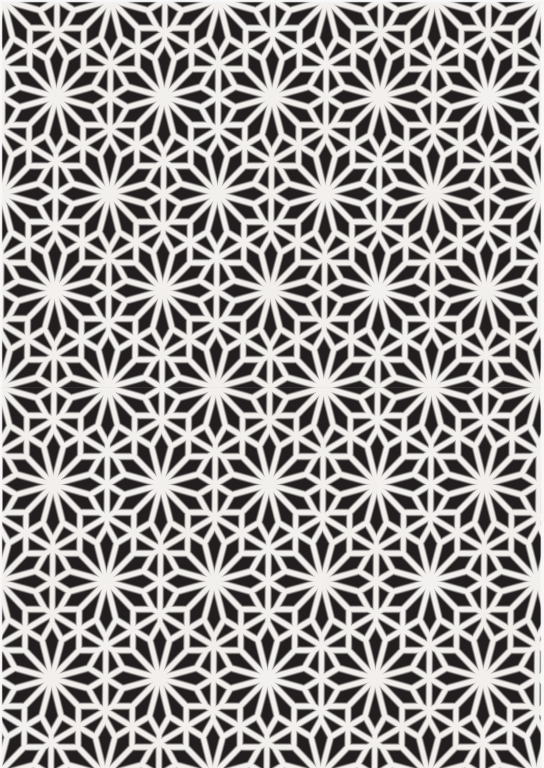
Give the GLSL for this pattern, as a Shadertoy shader.

```glsl
// Pale lattice of twelve-rayed stars in hexagonal cells over near-black ground.
#define PITCH 0.1983                  // star spacing, in canvas widths
#define STRETCH 1.037                 // vertical stretch of the hexagons
#define ORIGIN vec2(0.3967, 0.6993)   // centre of one star
#define SHEAR 0.008                   // sideways drift of the rows
#define HALF_LINE 0.028               // half line width, in cell units
#define SOFTNESS 0.014                // edge blur, in cell units
#define PAPER vec3(0.95, 0.94, 0.93)
#define INK vec3(0.135, 0.118, 0.12)
#define MARGIN 0.004                  // unprinted border, in canvas widths
#define SEAM 0.07                     // strength of the faint fold

const float PI = 3.14159265;
const float ROOT3 = 1.7320508;

float segmentDistance(vec2 p, vec2 a, vec2 b) {
    vec2 ab = b - a;
    return length(p - a - ab * clamp(dot(p - a, ab) / dot(ab, ab), 0.0, 1.0));
}

// Offset from the nearest star centre; centres are one unit apart.
vec2 hexCell(vec2 p) {
    vec2 period = vec2(1.0, ROOT3);
    vec2 a = p - period * round(p / period);
    vec2 b = p - period * (floor(p / period) + 0.5);
    return dot(a, a) < dot(b, b) ? a : b;
}

// Mirror the plane into one wedge of a rosette with the given sector angle.
vec2 foldSector(vec2 p, float sector) {
    float angle = atan(p.y, p.x + step(length(p), 1e-6));
    angle = abs(angle - sector * round(angle / sector));
    return length(p) * vec2(cos(angle), sin(angle));
}

// Distance to the centre line of the nearest bar.
float latticeDistance(vec2 p) {
    vec2 wedge = foldSector(p, PI / 6.0);
    vec2 sixth = foldSector(p, PI / 3.0);
    vec2 tip = vec2(0.5, 0.0);
    vec2 fork = 0.5 * sqrt(0.5) * vec2(cos(PI / 12.0), sin(PI / 12.0));
    vec2 corner = vec2(0.5, 0.5 / ROOT3);

    float rays = segmentDistance(wedge, vec2(0.0), fork);
    float petals = segmentDistance(wedge, fork, tip);
    float border = abs(0.5 - sixth.x);
    float spokes = segmentDistance(sixth, corner * 0.5 * ROOT3, corner);
    return min(min(rays, petals), min(border, spokes));
}

void mainImage(out vec4 fragColor, in vec2 fragCoord) {
    vec2 uv = fragCoord / iResolution.x;
    vec2 size = vec2(1.0, iResolution.y / iResolution.x);
    float pixel = 1.0 / iResolution.x;

    // Star lattice
    vec2 p = uv - ORIGIN;
    p.x -= SHEAR * p.y;
    vec2 cell = hexCell(p / (PITCH * vec2(1.0, STRETCH)));
    float blur = max(SOFTNESS, pixel / PITCH);
    float bar = 1.0 - smoothstep(-blur, blur, latticeDistance(cell) - HALF_LINE);

    // Slow drift in the paper tint, and a thin horizontal fold
    float drift = sin(uv.x * 17.0 + 2.0 * sin(uv.y * 9.0)) * sin(uv.y * 13.0 + uv.x * 5.0);
    vec3 paper = PAPER + 0.007 * drift * vec3(0.6, 0.8, 1.4);
    float seam = 1.0 - smoothstep(0.0, max(0.002, pixel), abs(uv.y - ORIGIN.y));
    vec3 color = mix(INK + SEAM * seam, paper - 0.3 * SEAM * seam, bar);

    // Bare edge of the sheet
    float edge = min(min(uv.x, size.x - uv.x - 0.5 * MARGIN), size.y - uv.y);
    float printed = smoothstep(-pixel, pixel, edge - MARGIN);
    fragColor = vec4(mix(vec3(0.97), color, printed), 1.0);
}
```
